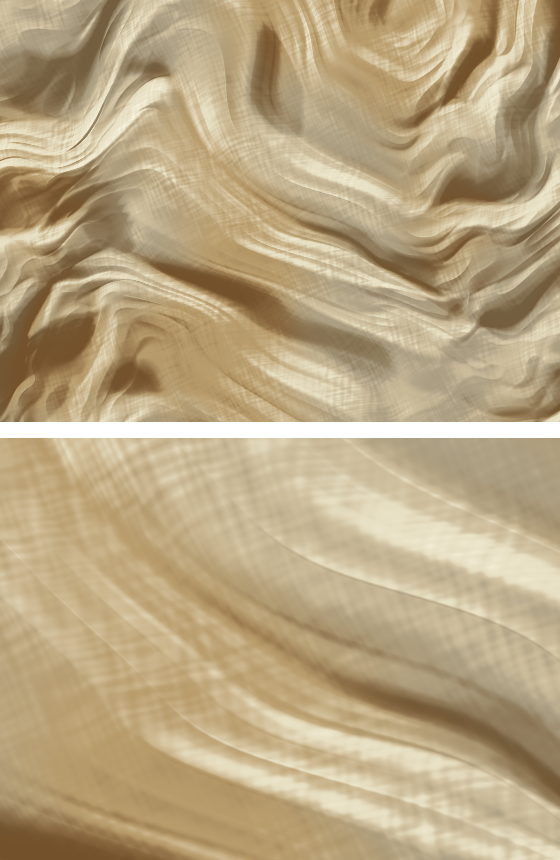
Top: the whole. Bottom: its middle third, enlarged.
Write a Shadertoy shader that draws this texture.

```glsl
// Rumpled cream muslin in low sunlight. Folds are billowed, ridged and overlapped
// gradient noise, stretched along a sweeping fold direction, then lit by slope,
// cast shadow and crease depth. Fine broken threads lie on top.

#define FOLD_FREQ   3.7    // folds across one canvas height
#define FOLD_STRETCH 1.5   // frequency along a fold
#define FOLD_HEIGHT 0.25   // height of the largest folds
#define WARP        0.19   // bending of the folds
#define LEAN        1.8    // how far folds tip over their neighbours
#define OVERLAP     0.10   // height of the lips where folds overlap
#define CONTRAST    0.43   // strength of the slope light
#define SHADOW      0.25   // strength of the cast shadow
#define CREASE      0.19   // darkening of the hollows
#define EXPOSURE    0.56   // tone of a flat piece of cloth
#define THREAD_FREQ 150.0  // threads per canvas height
#define THREAD      0.10   // visibility of the threads

const vec2 SUN = vec2(-0.64, 0.77);

vec2 hashGradient(vec2 cell) {
    vec3 h = fract(vec3(cell.xyx) * vec3(0.1031, 0.1030, 0.0973));
    h += dot(h, h.yzx + 33.33);
    float angle = 6.2832 * fract((h.x + h.y) * h.z);
    return vec2(cos(angle), sin(angle));
}

float gradientNoise(vec2 p) {
    vec2 i = floor(p), f = p - i;
    vec2 u = f * f * f * (f * (f * 6.0 - 15.0) + 10.0);
    float a = dot(hashGradient(i), f);
    float b = dot(hashGradient(i + vec2(1, 0)), f - vec2(1, 0));
    float c = dot(hashGradient(i + vec2(0, 1)), f - vec2(0, 1));
    float d = dot(hashGradient(i + vec2(1, 1)), f - vec2(1, 1));
    return mix(mix(a, b, u.x), mix(c, d, u.x), u.y);
}

mat2 rotation(float angle) {
    float c = cos(angle), s = sin(angle);
    return mat2(c, s, -s, c);
}

// x runs across the folds, y along them: arcs at the right, diagonals at the left
vec2 foldSpace(vec2 p) {
    p += WARP * vec2(gradientNoise(p * 1.9 + 3.7), gradientNoise(p * 1.9 + 17.3));
    p += 0.35 * WARP * vec2(gradientNoise(p * 4.6 + 8.1), gradientNoise(p * 4.6 + 29.6));
    vec2 d = p - vec2(0.87, 1.0);
    float arc = sqrt(dot(d, d) + 0.02);
    float diagonal = dot(d, vec2(0.6, -0.8)) + 0.8;
    float across = mix(diagonal, arc, smoothstep(0.15, 0.9, p.x));
    return vec2(across * FOLD_FREQ, dot(p, vec2(0.8, 0.6)) * FOLD_STRETCH);
}

// Round folds and sharp lips alternate from octave to octave
float clothHeight(vec2 p) {
    vec2 q = foldSpace(p) + vec2(5.2, 2.4);
    float height = 0.0, amplitude = FOLD_HEIGHT, side = 1.0;
    for (int i = 0; i < 4; i++) {
        float n = gradientNoise(q);
        float lip = smoothstep(-0.06, 0.06, n);
        height += amplitude * (side * sqrt(n * n + 0.0015) + OVERLAP * lip);
        q = rotation(0.28) * q * 1.8 + vec2(LEAN * height, 0.0) + 11.3;
        amplitude *= 0.40;
        side = -side;
    }
    return height;
}

// Largest blocker between the point and the sun
float castShadow(vec2 p, float height) {
    float blocked = 0.0;
    for (int i = 1; i <= 8; i++) {
        float reach = 0.022 * float(i);
        float rise = clothHeight(p + SUN * reach) - height;
        blocked = max(blocked, (rise - 0.38 * reach) / (0.012 + 0.09 * reach));
    }
    return smoothstep(0.0, 1.0, blocked);
}

// How far a point lies below its surroundings
float hollow(vec2 p, float height) {
    float sum = 0.0;
    for (int i = 0; i < 4; i++) {
        float angle = 0.4 + 1.5708 * float(i);
        sum += clothHeight(p + 0.035 * vec2(cos(angle), sin(angle)));
    }
    return clamp((sum * 0.25 - height) * 23.0, -1.0, 1.0);
}

// Two crossing sets of short threads, stronger in patches
float threadGrain(vec2 p, float height) {
    vec2 w = rotation(-0.35) * p + vec2(0.35, -0.25) * height;
    float warpThreads = gradientNoise(w * vec2(THREAD_FREQ, 15.0));
    float weftThreads = gradientNoise(w.yx * vec2(THREAD_FREQ, 19.0) + 40.0);
    float patches = 0.8 + 1.2 * gradientNoise(w * 9.0 + 21.0);
    return (warpThreads + weftThreads) * patches;
}

vec3 clothColor(float tone, float warmth) {
    vec3 cool = mix(vec3(0.45, 0.37, 0.25), vec3(0.56, 0.49, 0.37), smoothstep(-0.1, 0.20, tone));
    cool = mix(cool, vec3(0.67, 0.62, 0.51), smoothstep(0.17, 0.48, tone));
    cool = mix(cool, vec3(0.80, 0.74, 0.61), smoothstep(0.45, 0.74, tone));
    vec3 warm = mix(vec3(0.45, 0.32, 0.17), vec3(0.53, 0.40, 0.24), smoothstep(-0.1, 0.20, tone));
    warm = mix(warm, vec3(0.72, 0.61, 0.42), smoothstep(0.14, 0.52, tone));
    warm = mix(warm, vec3(0.82, 0.74, 0.59), smoothstep(0.50, 0.78, tone));
    vec3 color = mix(cool, warm, warmth);
    color = mix(color, vec3(0.91, 0.88, 0.77), smoothstep(0.70, 0.94, tone));
    return mix(color, vec3(0.98, 0.96, 0.89), smoothstep(0.92, 1.2, tone));
}

void mainImage(out vec4 fragColor, in vec2 fragCoord) {
    vec2 p = fragCoord / iResolution.y;
    const float e = 0.0022;

    // Shape of the cloth
    float height = clothHeight(p);
    float slope = (height - clothHeight(p + SUN * e)) / e;
    float crease = hollow(p, height);

    // Light
    float tone = EXPOSURE + CONTRAST * slope / sqrt(1.0 + slope * slope);
    tone -= SHADOW * castShadow(p, height) + CREASE * crease;
    tone += 0.28 * gradientNoise(p * 2.3 + 51.0);
    tone += THREAD * threadGrain(p, height) * (0.5 + clamp(tone, 0.0, 1.0));

    // Sunlight glowing through the folds
    float glow = gradientNoise(p * 2.6 + 73.0) + 0.25 * crease;
    fragColor = vec4(clothColor(tone, smoothstep(-0.22, 0.36, glow)), 1.0);
}
```
